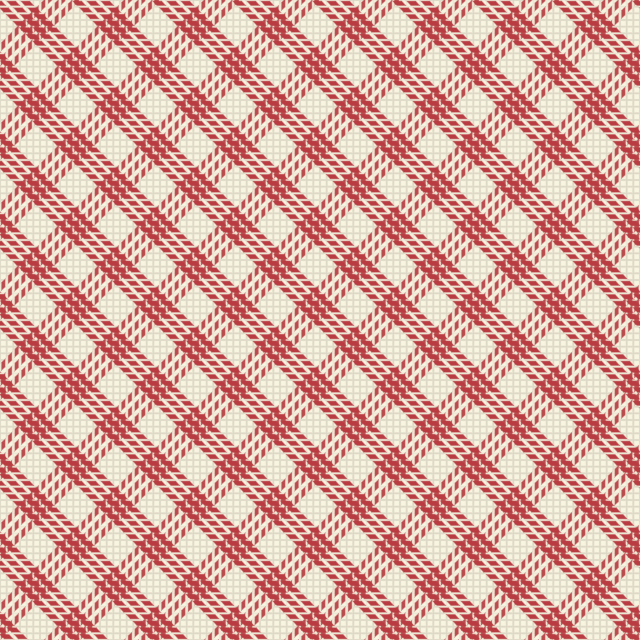
Reproduce this pattern procedurally as a WebGL 2 fragment shader.

```glsl
#version 300 es
precision highp float;
// Bias gingham woven from slanted red floats on a cream ground with a fine grey thread grid.

uniform vec2 u_resolution;
out vec4 fragColor;

// Signed offset from the middle of a diagonal band that recurs every 12 threads.
float bandOffset(float diagonal, float centre) {
    return mod(diagonal - centre + 6.0, 12.0) - 6.0;
}

// Signed distance to slanted floats in the three parallel strands of a band.
// p.x runs along the float, p.y counts threads across it; direction is the strand slope.
float floats(vec2 p, float direction, float centre, vec2 halfSize) {
    float across = fract(p.y) - 0.5;
    float stepped = p.x + direction * (floor(p.y) + 0.5 + 0.9 * across);
    float offset = bandOffset(stepped, centre);
    float strand = clamp(round(offset / 2.1), -1.0, 1.0);
    float along = (abs(offset - 2.1 * strand) - halfSize.x) * 0.75;
    return max(along, abs(across) - halfSize.y);
}

float coverage(float distance, float softness) {
    return 1.0 - smoothstep(-softness, softness, distance);
}

void main() {
    // 96 threads each way: 8 repeats of 12 threads
    vec2 thread = gl_FragCoord.xy / u_resolution * 96.0;
    float softness = max(0.14, 60.0 / min(u_resolution.x, u_resolution.y));

    // Distance from the two crossing bands: open squares and dense knots
    float falling = abs(bandOffset(thread.x + thread.y, 1.5));
    float rising = abs(bandOffset(thread.y - thread.x, 2.7));
    float open = smoothstep(2.2, 3.2, min(falling, rising));
    float knot = 1.0 - smoothstep(2.2, 3.2, max(falling, rising));

    // Cream ground with thin grey lines, strongest in the open squares
    vec2 toGap = 0.5 - abs(fract(thread) - 0.5);
    vec2 gap = 1.0 - smoothstep(0.03, 0.25, toGap);
    float grid = max(gap.x, gap.y) * mix(0.25, 0.6, open);
    vec3 color = mix(vec3(0.97, 0.955, 0.88), vec3(0.80, 0.78, 0.71), grid);

    // Thin upright floats, in strands rising to the right
    float upright = floats(thread.yx, -1.0, 2.7, vec2(0.62, 0.29)) - 0.07 * knot;
    color = mix(color, vec3(0.73, 0.30, 0.31), coverage(upright, softness));

    // Broad level floats, in strands falling to the right
    float level = floats(thread, 1.0, 1.5, vec2(0.68, 0.35)) - 0.04 * knot;
    color = mix(color, vec3(0.72, 0.235, 0.255), coverage(level, softness));

    fragColor = vec4(color, 1.0);
}
```
